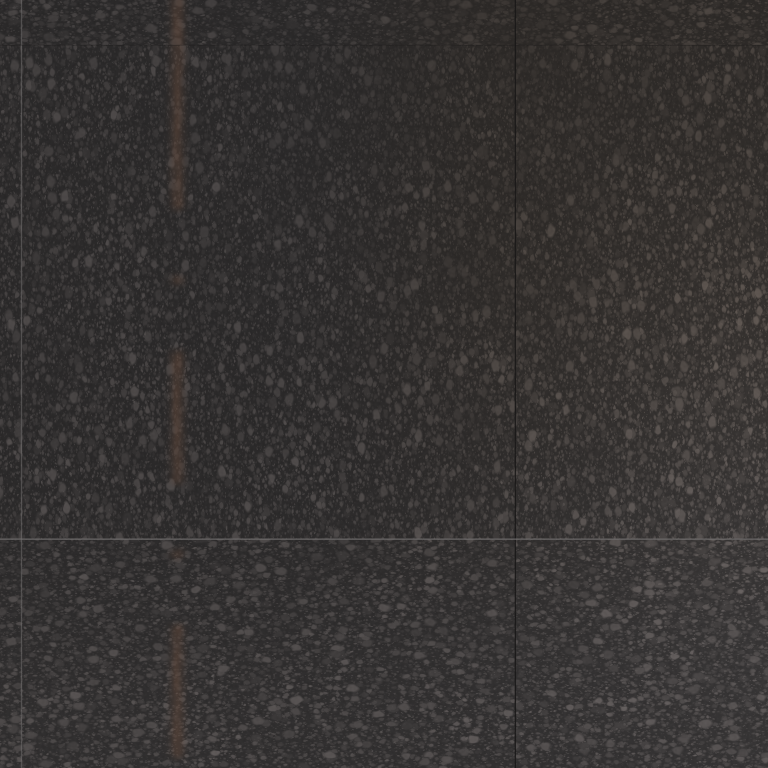
This texture is drawn by a Shadertoy shader. Its source:

```glsl
// Dark speckled stone tiles with hairline joints and a dashed, rusty vertical streak.
// Flakes are jittered ellipses in three cell layers; the grain turns with each tile row,
// and a soft glow at the right plus gradient noise vary the surface.

const float TILE_SIZE = 0.643;
const vec2 TILE_ORIGIN = vec2(0.028, 0.298);
const float JOINT_WIDTH = 0.0017;
const vec2 GRAIN_STRETCH = vec2(1.22, 0.82);

const vec3 STONE = vec3(0.172, 0.166, 0.167);
const vec3 FLAKE = vec3(0.365, 0.345, 0.342);
const vec3 JOINT_LIGHT = vec3(0.44, 0.43, 0.43);
const vec3 JOINT_DARK = vec3(0.09, 0.085, 0.085);
const vec3 RUST = vec3(0.40, 0.29, 0.23);
const vec3 WARM_TINT = vec3(1.03, 0.99, 0.93);

const float STREAK_X = 0.231;
const float STREAK_WIDTH = 0.009;
const float DASH_PERIOD = 0.357;
const float DASH_CENTRE = 0.457;
const float DASH_HALF = 0.090;
const float TOP_DASH_START = 0.81;

vec4 hash4(vec2 p) {
    vec4 q = fract(p.xyxy * vec4(0.1031, 0.1030, 0.0973, 0.1099));
    q += dot(q, q.wzxy + 33.33);
    return fract((q.xxyz + q.yzzw) * q.zywx);
}

float cornerSlope(vec2 cell, vec2 offset) {
    return dot(hash4(cell + 57.0).xy * 2.0 - 1.0, offset);
}

float gradientNoise(vec2 p) {
    vec2 i = floor(p), f = fract(p);
    vec2 u = f * f * f * (f * (f * 6.0 - 15.0) + 10.0);
    vec2 e = vec2(1.0, 0.0);
    float low = mix(cornerSlope(i, f), cornerSlope(i + e, f - e), u.x);
    float high = mix(cornerSlope(i + e.yx, f - e.yx), cornerSlope(i + 1.0, f - 1.0), u.x);
    return mix(low, high, u.y);
}

// Strongest flake covering p, with random place, size, tilt and opacity.
float flakeLayer(vec2 p, float cells, float pixel, float seed) {
    vec2 q = p * cells;
    q += 0.22 * vec2(gradientNoise(q * 2.1 + seed), gradientNoise(q * 2.1 + seed + 31.0));
    vec2 home = floor(q);
    float soft = pixel * cells * 0.6;
    float cover = 0.0;
    for (int y = -1; y <= 1; y++) {
        for (int x = -1; x <= 1; x++) {
            vec2 cell = home + vec2(x, y);
            vec4 h = hash4(cell + seed);
            vec4 k = hash4(cell + seed + 113.0);
            float tilt = (k.x - 0.5) * 1.3;
            vec2 d = mat2(cos(tilt), sin(tilt), -sin(tilt), cos(tilt)) * (q - cell - h.xy);
            float radius = mix(0.12, 0.48, h.z * h.z);
            float shape = 1.0 - smoothstep(radius * 0.7 - soft, radius * 1.1 + soft, length(d));
            cover = max(cover, shape * mix(0.18, 0.85, h.w));
        }
    }
    return cover;
}

// Coverage of a thin line, including lines narrower than a pixel.
float lineCover(float distance, float pixel) {
    float edge = clamp(0.5 + (0.5 * JOINT_WIDTH - distance) / pixel, 0.0, 1.0);
    return min(edge, JOINT_WIDTH / pixel);
}

float streakCover(vec2 p) {
    float phase = (fract((p.y - DASH_CENTRE) / DASH_PERIOD + 0.5) - 0.5) * DASH_PERIOD;
    float across = (p.x - STREAK_X) / STREAK_WIDTH;
    float dash = 1.0 - smoothstep(DASH_HALF - 0.012, DASH_HALF + 0.005, abs(phase));
    dash = max(dash, smoothstep(TOP_DASH_START - 0.02, TOP_DASH_START, p.y));
    float along = (0.5 * DASH_PERIOD - abs(phase)) / STREAK_WIDTH;
    float spot = 0.8 * exp(-along * along * 1.5);
    float wear = 0.85 + 0.5 * gradientNoise(p * vec2(90.0, 35.0));
    return exp(-across * across) * max(dash, spot) * wear;
}

void mainImage(out vec4 fragColor, in vec2 fragCoord) {
    float pixel = 1.0 / iResolution.y;
    vec2 p = fragCoord * pixel;
    vec2 grid = (p - TILE_ORIGIN) / TILE_SIZE;
    vec2 tile = floor(grid);

    // Flakes, stretched upright or sideways by tile row
    vec2 stretch = mod(tile.y, 2.0) < 0.5 ? GRAIN_STRETCH : GRAIN_STRETCH.yx;
    vec2 grain = p * stretch + mod(tile, 2.0) * 7.0 + 3.0;
    float flakes = flakeLayer(grain, 64.0, pixel, 11.0);
    flakes = max(flakes, 0.85 * flakeLayer(grain, 115.0, pixel, 211.0));
    flakes = max(flakes, 0.7 * flakeLayer(grain, 205.0, pixel, 431.0));
    float shade = exp(-dot((p - vec2(0.60, 0.98)) * vec2(2.6, 2.4), (p - vec2(0.60, 0.98)) * vec2(2.6, 2.4)));
    float density = 0.88 + 0.35 * gradientNoise(p * 9.0) - 0.35 * shade;
    vec3 color = mix(STONE, FLAKE, clamp(flakes * density, 0.0, 1.0));
    color += 0.02 * gradientNoise(p * 240.0);

    // Broad light and warm tint
    vec2 toGlow = (p - vec2(1.05, 0.38)) / vec2(0.36, 0.42);
    float light = 0.96 + 0.27 * exp(-dot(toGlow, toGlow));
    light += 0.13 * smoothstep(0.45, 0.0, p.y);
    color *= light * mix(vec3(1.0), WARM_TINT, smoothstep(0.35, 0.7, p.x) * smoothstep(0.1, 0.7, p.y));

    // Rusty dashes and spots
    color = mix(color, RUST, 0.5 * clamp(streakCover(p), 0.0, 1.0));

    // Joints alternate between light and dark; the upper dark one is faint
    vec2 joint = round(grid);
    vec2 gap = abs(grid - joint) * TILE_SIZE;
    vec2 isDark = mod(joint, 2.0);
    color = mix(color, mix(JOINT_LIGHT, JOINT_DARK, isDark.x), lineCover(gap.x, pixel) * mix(0.55, 0.85, isDark.x));
    color = mix(color, mix(JOINT_LIGHT, JOINT_DARK, isDark.y), lineCover(gap.y, pixel) * mix(0.85, 0.25, isDark.y));

    fragColor = vec4(color, 1.0);
}
```
